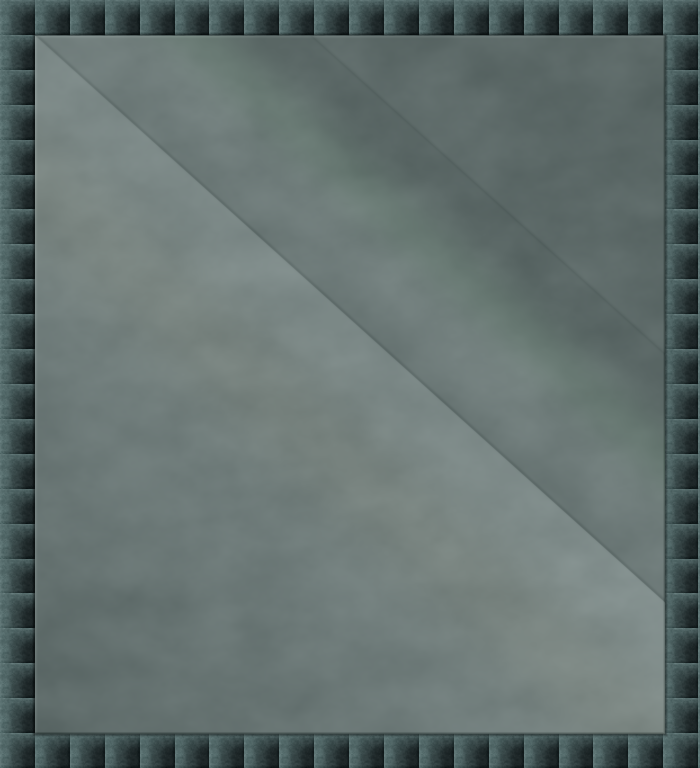
A WebGL 1 fragment shader for this background:

```glsl
precision highp float;
uniform vec2 u_resolution;

#define TILES 22.0
#define FOLD_SLOPE 0.9
#define FOLD_MAIN 0.005
#define FOLD_UPPER -0.319
#define MOTTLE 0.075
#define GRAIN 0.11
#define TILE_LIGHT vec3(0.33, 0.42, 0.42)
#define TILE_DARK vec3(0.11, 0.145, 0.15)
#define PANEL_TINT vec3(-0.004, 0.046, 0.040)

float hash(vec2 p) {
  vec3 q = fract(vec3(p.xyx) * 0.1031);
  q += dot(q, q.yzx + 33.33);
  return fract((q.x + q.y) * q.z);
}

float noise(vec2 p) {
  vec2 i = floor(p), f = fract(p);
  f = f * f * (3.0 - 2.0 * f);
  float low = mix(hash(i), hash(i + vec2(1.0, 0.0)), f.x);
  float high = mix(hash(i + vec2(0.0, 1.0)), hash(i + 1.0), f.x);
  return mix(low, high, f.y);
}

float fbm(vec2 p) {
  float sum = 0.0, amp = 0.5;
  for (int i = 0; i < 4; i++) {
    sum += amp * noise(p);
    p = mat2(1.6, 1.2, -1.2, 1.6) * p + 7.3;
    amp *= 0.5;
  }
  return sum / 0.9375;
}

float bell(float x, float width) {
  return exp(-x * x / (width * width));
}

// Folded sheet: each diagonal band has its own brightness ramp
vec3 sheet(vec2 p, vec2 cell, float px) {
  float t = 1.0 - p.y - FOLD_SLOPE * p.x;
  float lower = 0.497 - 0.15 * t + 0.02 * smoothstep(0.5, 0.9, p.x);
  float middle = 0.424 + 0.02 * smoothstep(0.0, -0.08, t)
    - 0.09 * smoothstep(-0.12, -0.29, t) + 0.03 * smoothstep(0.3, 0.0, p.x);
  float upper = 0.372 - 0.045 * (FOLD_UPPER - t);

  float light = mix(upper, middle, smoothstep(-px, px, t - FOLD_UPPER));
  light = mix(light, lower, smoothstep(-px, px, t - FOLD_MAIN));

  // Fine dark creases and a soft third fold
  light -= 0.045 * bell(t - FOLD_MAIN + 0.002, 0.003);
  light -= 0.025 * bell(t - FOLD_UPPER, 0.003);
  float softFold = bell(t - 0.245, 0.018) * smoothstep(0.05, 0.3, p.x);
  light -= 0.012 * softFold * smoothstep(0.75, 0.45, p.x);

  light += MOTTLE * (fbm(cell * vec2(0.8, 1.05)) - 0.5);
  vec3 color = light + PANEL_TINT;
  color += vec3(-0.006, 0.010, -0.008) * bell(t + 0.18, 0.05);
  color += vec3(0.006, 0.0, -0.010) * bell(t - 0.2, 0.09);
  return color;
}

// Square border tile, lit from its upper left corner
vec3 borderTile(vec2 cell) {
  vec2 f = fract(cell);
  vec2 q = vec2(f.x, 1.0 - f.y);
  float shade = smoothstep(0.0, 0.85, q.x) * smoothstep(-0.25, 0.65, q.y);
  shade += 0.3 * (fbm(f * 5.0 + 3.0) - 0.5);
  vec3 color = mix(TILE_LIGHT, TILE_DARK, clamp(shade, 0.0, 1.0));
  color += 0.05 * smoothstep(0.10, 0.0, min(q.x, q.y));
  color -= 0.05 * smoothstep(0.10, 0.0, min(1.0 - q.x, 1.0 - q.y));
  float speck = noise(f * 17.0) * 0.6 + noise(f * 31.0 + 9.0) * 0.4;
  return color + GRAIN * (speck - 0.5) * (1.0 - 0.5 * shade);
}

void main() {
  float px = 1.0 / u_resolution.y;
  vec2 p = gl_FragCoord.xy * px;
  vec2 cell = p * TILES;
  float soft = px * TILES;

  // Distances to the panel sides, in tiles, positive inside
  float right = u_resolution.x * soft - 1.0;
  vec2 nearSide = cell - vec2(1.0, 0.98);
  vec2 farSide = vec2(right, TILES - 1.02) - cell;
  vec2 side = min(nearSide, farSide);
  float inside = min(side.x, side.y);

  // Sheet with a lit upper left rim and a shaded lower right rim
  vec3 panel = sheet(p, cell, px);
  panel += 0.06 * smoothstep(0.10, 0.0, min(nearSide.x, farSide.y));
  panel -= 0.14 * smoothstep(0.07, 0.0, min(farSide.x, nearSide.y));

  // Tiles with a narrow shadow beside the panel
  vec3 border = borderTile(cell);
  border *= 1.0 - 0.4 * smoothstep(-0.10, 0.0, inside);

  vec3 color = mix(border, panel, smoothstep(-0.5 * soft, 0.5 * soft, inside));
  gl_FragColor = vec4(color, 1.0);
}
```
